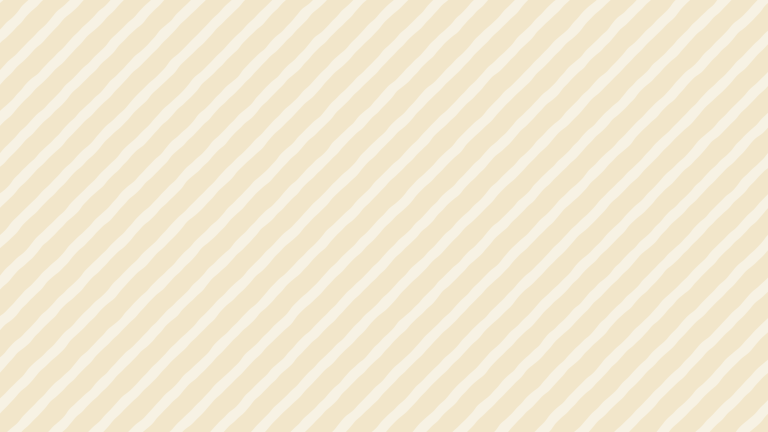
Give the GLSL for this pattern, as a WebGL 2 fragment shader.

```glsl
#version 300 es
precision highp float;

uniform vec2 u_resolution;
out vec4 fragColor;

const vec3 SAND = vec3(0.949, 0.902, 0.792);
const vec3 CREAM = vec3(0.969, 0.949, 0.894);

// Lengths are in canvas heights
const float ANGLE = 0.778;          // direction across the stripes, radians
const float PERIOD = 0.0667;        // spacing measured across the stripes
const float PHASE = 0.89;           // first stripe centre, in periods
const float STRIPE_SHARE = 0.35;    // stripe width, in periods
const float SWAY = 0.0013;          // wander of the whole stripe
const float EDGE_WOBBLE = 0.0012;   // unevenness of each edge
const float WOBBLE_FREQ = 72.0;     // radians per canvas height

float hash(float n) {
    return fract(sin(n * 127.1 + 11.7) * 4375.85);
}

// Layered sines, different for every seed, roughly -1 to 1
float wobble(float t, float seed) {
    float phase = 6.2832 * hash(seed);
    float stretch = mix(0.85, 1.15, hash(seed + 0.37));
    t *= WOBBLE_FREQ * stretch;
    return 0.55 * sin(t + phase)
         + 0.30 * sin(t * 1.73 + phase * 2.3)
         + 0.15 * sin(t * 2.91 + phase * 4.1);
}

void main() {
    vec2 p = gl_FragCoord.xy / u_resolution.y;
    p.y = 1.0 - p.y;                // measure from the top left corner

    // Coordinates across and along the stripes
    vec2 normal = vec2(sin(ANGLE + 0.014), cos(ANGLE + 0.014));
    float across = dot(p, normal);
    float along = dot(p, vec2(normal.y, -normal.x));

    // Nearest stripe and signed distance from its centre line
    float cell = across / PERIOD - PHASE;
    float id = floor(cell + 0.5);
    float offset = (cell - id) * PERIOD;
    offset -= SWAY * wobble(along * 0.6, id + 0.13);

    // Each edge wavers on its own
    float side = offset < 0.0 ? 0.51 : 0.79;
    float halfWidth = 0.5 * STRIPE_SHARE * PERIOD
                    + EDGE_WOBBLE * wobble(along, id + side);
    float edge = abs(offset) - halfWidth;

    // Smooth the edges over about one pixel
    float pixel = 1.0 / u_resolution.y;
    float stripe = 1.0 - smoothstep(-0.7 * pixel, 0.7 * pixel, edge);

    fragColor = vec4(mix(SAND, CREAM, stripe), 1.0);
}
```
